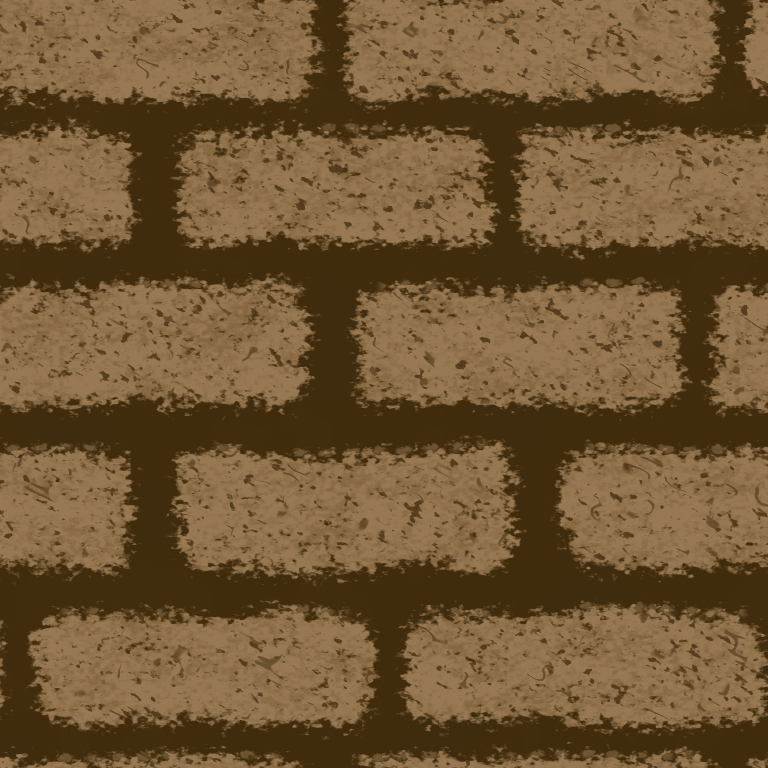
A three.js fragment shader for this pattern:

```glsl
varying vec2 vUv;

const float TAU = 6.2831853;
const float ROWS = 5.0;              // courses down; each holds two bricks
const float FIRST_CENTRE = 0.058;    // middle of the top course, from the top edge
const float COURSE_SWAY = 0.013;     // uneven spacing of the courses
const float HALF_HEIGHT = 0.0735;
const float FRAY = 0.0095;           // width of the ragged brick edge
const float GRAIN_WEAR = 4.6;
const vec2 GRAIN_SCALE = vec2(120.0, 185.0);
const float DAB_PITCH = 0.034;       // spacing of paint dabs along the top edges
const vec2 DAB_SIZE = vec2(0.009, 0.005);
const vec3 MORTAR = vec3(0.25, 0.17, 0.05);
const vec3 BRICK_DARK = vec3(0.52, 0.40, 0.25);
const vec3 BRICK_LIGHT = vec3(0.595, 0.475, 0.325);
const vec3 PIT = vec3(0.29, 0.20, 0.08);

float hash(vec2 p) {
  vec3 q = fract(vec3(p.xyx) * 0.1031);
  q += dot(q, q.yzx + 33.33);
  return fract((q.x + q.y) * q.z);
}

float noise(vec2 p) {
  vec2 i = floor(p);
  vec2 f = fract(p);
  f = f * f * (3.0 - 2.0 * f);
  return mix(mix(hash(i), hash(i + vec2(1.0, 0.0)), f.x),
             mix(hash(i + vec2(0.0, 1.0)), hash(i + vec2(1.0)), f.x), f.y);
}

// Octaves are turned so that no lattice shows
float fbm(vec2 p) {
  float sum = 0.0;
  float gain = 0.5;
  for (int i = 0; i < 3; i++) {
    sum += gain * noise(p);
    p = mat2(1.6, 1.2, -1.2, 1.6) * p + 17.3;
    gain *= 0.5;
  }
  return sum / 0.875;
}

float roundedBox(vec2 p, vec2 halfSize, float radius) {
  vec2 q = abs(p) - halfSize + radius;
  return length(max(q, 0.0)) + min(max(q.x, q.y), 0.0) - radius;
}

// Centres of the two upright joints in a course
vec2 jointCentres(float row) {
  float odd = mod(row, 2.0);
  float lastShift = 0.073 * step(3.5, row);
  float sway = 0.031 * cos(TAU * (row * 0.25 + 0.125));
  return vec2(mix(0.431, 0.204, odd), mix(0.930, 0.677, odd) + sway) + lastShift;
}

vec2 jointWidths(float row) {
  float fromMiddle = abs(row - 2.0);
  return vec2(0.038 + 0.025 * step(fromMiddle, 1.5),
              0.036 + 0.032 * exp(-1.2 * (row - 3.0) * (row - 3.0)));
}

// Position within the nearest brick (xy, y up) and its half size (zw)
vec4 brickFrame(vec2 uv, out vec2 id) {
  float down = 1.0 - uv.y;
  float level = down + COURSE_SWAY * sin(TAU * (down - FIRST_CENTRE));
  float course = floor((level - FIRST_CENTRE) * ROWS + 0.5);
  float row = mod(course, ROWS);
  float phase = TAU * row / ROWS;
  float centreY = FIRST_CENTRE + course / ROWS - COURSE_SWAY * sin(phase);

  vec2 joint = jointCentres(row);
  vec2 gap = 0.5 * jointWidths(row);
  float along = fract(uv.x - joint.x);
  float span = joint.y - joint.x;
  float second = step(span, along);
  float left = mix(gap.x, span + gap.y, second);
  float right = mix(span - gap.y, 1.0 - gap.x, second);
  id = vec2(row, second);
  return vec4(along - 0.5 * (left + right), centreY - down,
              0.5 * (right - left), HALF_HEIGHT - 0.0045 * cos(phase));
}

void main() {
  vec2 id;
  vec4 frame = brickFrame(vUv, id);
  vec2 local = frame.xy;
  float variety = hash(id * 7.0 + 3.0);

  // Hand-cut outline
  local.y += (variety - 0.5) * 0.03 * local.x;
  float wander = (noise(vUv * vec2(11.0, 14.0) + id * 9.0) - 0.5) * 0.012;
  float depth = wander - roundedBox(local, frame.zw, mix(0.028, 0.045, variety));

  // Dry-brush coverage, ragged at the rim and worn in streaky patches
  float grain = fbm(vUv * GRAIN_SCALE + id * 31.0);
  float streaks = noise(vUv * vec2(28.0, 120.0) + 60.0);
  float patches = fbm(vUv * vec2(16.0, 30.0) + 5.0);
  float strength = min(depth / FRAY, 1.75) + (grain - 0.5) * GRAIN_WEAR
                 + (patches - 0.5) * 1.5 + (streaks - 0.5) * 0.8;
  float cover = smoothstep(-0.6, 1.0, strength);

  // Broken rows of small dabs above the top edge
  float dabCell = floor(vUv.x / DAB_PITCH);
  float dabSeed = hash(vec2(dabCell, id.x + 11.0));
  float dabGroup = step(0.5, noise(vec2(dabCell * 0.4, id.x * 5.0)));
  vec2 dab = vec2((fract(vUv.x / DAB_PITCH) - 0.5) * DAB_PITCH,
                  local.y - frame.w - 0.003 - wander - 0.002 * dabSeed);
  float dabShape = 1.0 - smoothstep(0.5, 1.2, length(dab / DAB_SIZE) + (grain - 0.5) * 1.8);
  float withinBrick = 1.0 - smoothstep(-0.04, -0.025, abs(local.x) - frame.z);
  cover = max(cover, 0.55 * dabShape * dabGroup * withinBrick);

  // Finely mottled face with small pits and short slanting nicks
  float mottle = fbm(vUv * vec2(150.0, 210.0) + 40.0);
  float tone = smoothstep(0.22, 0.62, 0.6 * mottle + 0.4 * patches);
  vec3 face = mix(BRICK_DARK, BRICK_LIGHT, tone);
  vec2 slant = mat2(0.88, 0.47, -0.47, 0.88) * vUv;
  float pits = smoothstep(0.68, 0.80, fbm(slant * vec2(75.0, 115.0) + 70.0));
  float nicks = 1.0 - smoothstep(0.03, 0.10, abs(noise(slant * vec2(45.0, 85.0)) - 0.5));
  nicks *= smoothstep(0.72, 0.84, noise(slant * 60.0 + 90.0));
  face = mix(face, PIT, max(0.85 * pits, 0.6 * nicks));

  vec3 mortar = MORTAR * (0.97 + 0.06 * fbm(vUv * 9.0));
  gl_FragColor = vec4(mix(mortar, face, cover), 1.0);
}
```
